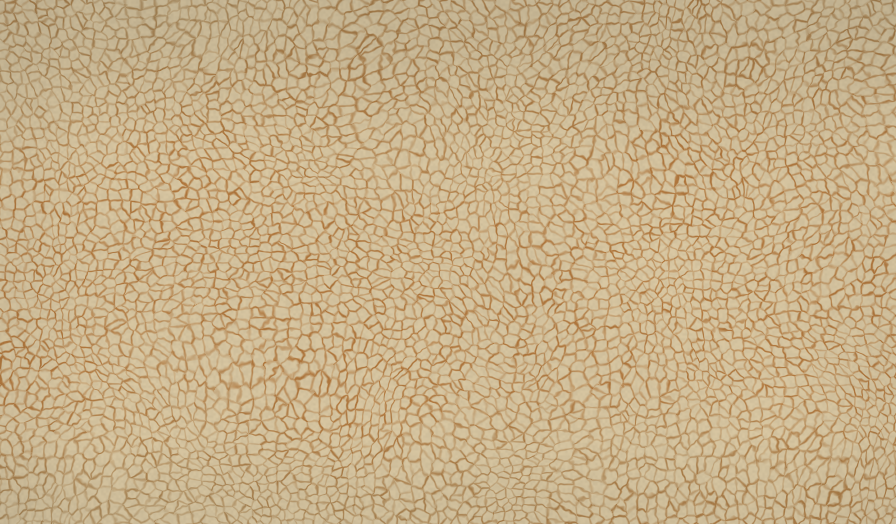
Reproduce this texture procedurally as a Shadertoy shader.

```glsl
// Pale tan grained leather with thin rust-coloured creases.
// Creases are the borders of a warped Voronoi pattern, each with its own
// strength; broad noise varies their direction, density and tint.

const float CELLS = 51.0;            // grains per canvas height
const float JITTER = 0.9;            // irregularity of the grain centres
const float CREASE_HALF = 0.0018;    // half width, in canvas heights
const float CREASE_SOFT = 0.0016;    // edge softness, in canvas heights
const float STRETCH = 0.06;          // broad warp, turns and stretches grains
const float RAGGED = 0.0048;         // fine warp, roughens the outlines
const float SPECKLE = 0.045;         // fine surface mottling
const vec3 GRAIN = vec3(0.832, 0.764, 0.622);
const vec3 CREASE_WARM = vec3(0.685, 0.465, 0.240);
const vec3 CREASE_OLIVE = vec3(0.655, 0.515, 0.325);

vec2 hash22(vec2 p) {
    vec3 q = fract(p.xyx * vec3(0.1031, 0.1030, 0.0973));
    q += dot(q, q.yzx + 33.33);
    return fract((q.xx + q.yz) * q.zy);
}

// Two independent channels of smooth value noise, each in 0..1
vec2 noise2(vec2 p) {
    vec2 cell = floor(p), f = fract(p);
    f = f * f * (3.0 - 2.0 * f);
    vec2 low = mix(hash22(cell), hash22(cell + vec2(1, 0)), f.x);
    vec2 high = mix(hash22(cell + vec2(0, 1)), hash22(cell + vec2(1, 1)), f.x);
    return mix(low, high, f.y);
}

vec2 grainCentre(vec2 cell) {
    return cell + 0.5 + JITTER * (hash22(cell) - 0.5);
}

// Strength of the strongest crease passing near p, in 0..1
float creases(vec2 p, float soft) {
    vec2 q = p * CELLS;
    vec2 home = floor(q), nearCell = home, nearCentre = q;
    float best = 1e5;
    for (int y = -1; y <= 1; y++)
    for (int x = -1; x <= 1; x++) {
        vec2 cell = home + vec2(x, y);
        vec2 centre = grainCentre(cell);
        float d = dot(centre - q, centre - q);
        if (d < best) {
            best = d;
            nearCell = cell;
            nearCentre = centre;
        }
    }

    float crease = 0.0;
    for (int y = -2; y <= 2; y++)
    for (int x = -2; x <= 2; x++) {
        if (x == 0 && y == 0) continue;
        vec2 cell = nearCell + vec2(x, y);
        vec2 centre = grainCentre(cell);
        vec2 normal = normalize(centre - nearCentre);
        float d = dot(0.5 * (centre + nearCentre) - q, normal) / CELLS;
        float strength = mix(0.35, 1.1, hash22(nearCell + cell + 7.0).x);
        float line = 1.0 - smoothstep(CREASE_HALF - soft, CREASE_HALF + soft, d);
        crease = max(crease, strength * line);
    }
    return min(crease, 1.0);
}

void mainImage(out vec4 fragColor, in vec2 fragCoord) {
    vec2 uv = fragCoord / iResolution.xy;
    vec2 p = fragCoord / iResolution.y;
    float soft = CREASE_SOFT + 0.25 / iResolution.y;

    // Broad flow of the hide, then ragged grain outlines
    vec2 warped = p + STRETCH * (noise2(p * 5.0 + 3.0) - 0.5);
    warped += 0.25 * STRETCH * (noise2(p * 13.0 + 19.0) - 0.5);
    warped += RAGGED * (noise2(p * 115.0 + 41.0) - 0.5);

    // Crease strength drifts over patches and along each line
    float patches = noise2(p * vec2(3.0, 6.0) + 57.0).x;
    float along = noise2(p * 75.0 + 11.0).x;
    float crease = creases(warped, soft);
    crease *= mix(0.78, 1.08, patches) * mix(0.72, 1.22, along);
    crease = clamp(crease, 0.0, 1.0);

    // Creases are rusty in the middle, olive towards top and bottom
    float warmth = smoothstep(0.0, 0.35, uv.y) * (1.0 - smoothstep(0.5, 1.0, uv.y));
    warmth = clamp(warmth + 0.5 * (patches - 0.4) + 0.2 * uv.x, 0.0, 1.0);
    vec3 creaseColour = mix(CREASE_OLIVE, CREASE_WARM, warmth);

    // Mottled surface and gently darker, greyer borders
    vec2 mottle = noise2(p * 210.0) - 0.5;
    float tone = 1.0 + SPECKLE * mottle.x + 0.02 * (noise2(p * 4.0 + 83.0).y - 0.5);
    float shade = 0.075 * smoothstep(0.65, 1.0, uv.y)
                + 0.04 * (1.0 - smoothstep(0.0, 0.2, uv.y))
                + 0.03 * (1.0 - smoothstep(0.0, 0.12, uv.x))
                + 0.02 * smoothstep(0.85, 1.0, uv.x);

    vec3 colour = mix(GRAIN, creaseColour, crease) * tone * (1.0 - shade);
    fragColor = vec4(colour, 1.0);
}
```
